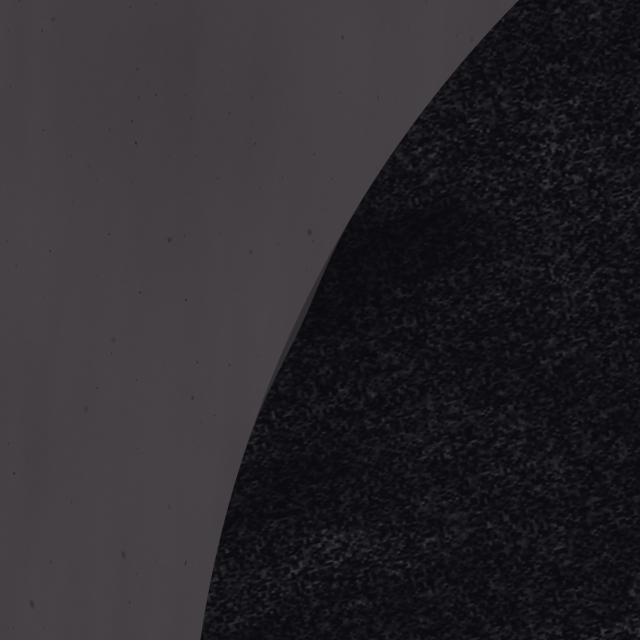
A Shadertoy shader for this background:

```glsl
const vec3 PLASTER = vec3(0.270, 0.252, 0.268);
const vec3 RIM     = vec3(0.185, 0.175, 0.190);
const vec3 INK     = vec3(0.041, 0.041, 0.058);
const vec3 THREAD  = vec3(0.205, 0.205, 0.225);

const vec2  DISC_CENTER = vec2(2.095, -0.263);
const float DISC_RADIUS = 1.801;
const float RIM_WIDTH   = 0.010;
const float RIM_HEIGHT  = 0.49;
const float RIM_SPREAD  = 0.105;
const float EDGE_BLUR   = 0.0013;
const float WEAVE_ANGLE = 0.27;
const vec2  GRAIN_SCALE = vec2(190.0, 265.0);
const float PIT_GRID    = 9.0;
const float PIT_CHANCE  = 0.42;

float hash(vec2 p) {
    vec3 q = fract(vec3(p.xyx) * 0.1031);
    q += dot(q, q.yzx + 33.33);
    return fract((q.x + q.y) * q.z);
}

float noise(vec2 p) {
    vec2 cell = floor(p);
    vec2 f = fract(p);
    f = f * f * (3.0 - 2.0 * f);
    float low  = mix(hash(cell), hash(cell + vec2(1, 0)), f.x);
    float high = mix(hash(cell + vec2(0, 1)), hash(cell + vec2(1, 1)), f.x);
    return mix(low, high, f.y);
}

float fbm(vec2 p) {
    float sum = 0.0;
    float weight = 0.5;
    for (int i = 0; i < 4; i++) {
        sum += weight * noise(p);
        p = p * 2.03 + 17.3;
        weight *= 0.5;
    }
    return sum / 0.9375;
}

vec2 rotate(vec2 p, float angle) {
    float c = cos(angle), s = sin(angle);
    return vec2(c * p.x + s * p.y, c * p.y - s * p.x);
}

float blob(vec2 p, vec2 center, vec2 size) {
    vec2 q = (p - center) / size;
    return exp(-dot(q, q));
}

// Scattered pits in two sizes, one at most per grid cell
float pits(vec2 p) {
    float dark = 0.0;
    for (int layer = 0; layer < 2; layer++) {
        float scale = 1.0 + 1.4 * float(layer);
        vec2 grid = p * PIT_GRID * scale;
        vec2 cell = floor(grid) + 41.0 * float(layer);
        vec2 center = 0.2 + 0.6 * vec2(hash(cell + 3.1), hash(cell + 8.7));
        vec2 offset = (fract(grid) - center) / (PIT_GRID * scale);
        offset = rotate(offset, hash(cell + 5.9) - 0.5);
        offset.y *= mix(0.35, 0.9, hash(cell + 2.3));
        float radius = mix(0.0015, 0.0042, hash(cell + 6.4)) / scale;
        float present = step(hash(cell), PIT_CHANCE);
        float depth = mix(0.25, 0.8, hash(cell + 9.2));
        dark += present * depth * (1.0 - smoothstep(0.3 * radius, 1.5 * radius, length(offset)));
    }
    return dark;
}

// Troweled wall: broad clouds, upright streaks, fine grain
vec3 plasterColor(vec2 p) {
    float clouds = fbm(p * vec2(5.0, 3.0) + 4.0) - 0.5;
    float streaks = fbm(rotate(p, -0.07) * vec2(26.0, 3.5)) - 0.5;
    float grain = noise(p * 240.0) - 0.5;
    float shade = 1.0 + 0.07 * clouds + 0.07 * streaks + 0.022 * grain;
    shade -= 0.07 * blob(p, vec2(0.25, 0.87), vec2(0.17, 0.28));
    shade += 0.03 * blob(p, vec2(0.42, 0.60), vec2(0.14, 0.30));
    return PLASTER * shade * (1.0 - 0.42 * min(pits(p), 1.0));
}

// Woven cloth: bright thread flecks along slanted rows
vec3 fabricColor(vec2 p) {
    vec2 q = rotate(p, WEAVE_ANGLE);
    float fine = noise(q * GRAIN_SCALE);
    float coarse = noise(q * GRAIN_SCALE * 0.53 + 31.0);
    float rows = noise(q * vec2(13.0, 85.0) + 7.0);
    float wear = fbm(q * vec2(4.0, 9.0) + 12.0);
    float fleck = pow(fine, 1.7) * (0.35 + 0.9 * coarse);
    float light = fleck * (0.55 + 0.5 * rows) * (0.35 + 1.3 * wear);
    light *= 1.0 - 0.55 * blob(p, vec2(0.60, 0.60), vec2(0.18, 0.09));
    light *= 1.0 - 0.40 * blob(p, vec2(0.49, 0.48), vec2(0.08, 0.10));
    return mix(INK, THREAD, min(light * 0.95, 1.0));
}

void mainImage(out vec4 fragColor, in vec2 fragCoord) {
    vec2 uv = fragCoord / iResolution.xy;
    float inside = DISC_RADIUS - distance(uv, DISC_CENTER);
    float blur = max(EDGE_BLUR, 0.7 / iResolution.y);

    // The rim is a thin crescent that tapers at both ends
    float along = (uv.y - RIM_HEIGHT) / RIM_SPREAD;
    float rim = RIM_WIDTH * exp(-along * along);

    vec3 color = plasterColor(uv);
    color = mix(color, RIM, smoothstep(-blur, blur, inside));
    color = mix(color, fabricColor(uv), smoothstep(-blur, blur, inside - rim));
    fragColor = vec4(color, 1.0);
}
```
